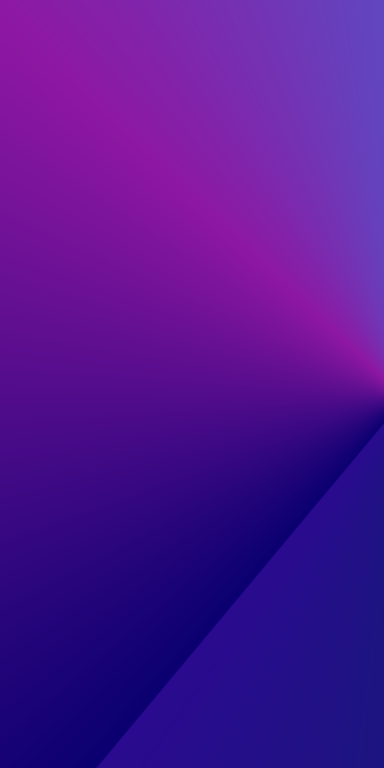
Reproduce this background procedurally as a WebGL 1 fragment shader.

```glsl
precision highp float;
// Conic sweep from blue through magenta to navy, with one hard diagonal seam.

uniform vec2 u_resolution;

#define CENTER vec2(1.055, 0.9635) // pivot, in canvas widths
#define RIDGE_ANGLE 43.0           // brightest magenta ray, degrees above left
#define SEAM_ANGLE -50.16          // hard seam ray, degrees below left
#define SKY_BLUE vec3(0.365, 0.29, 0.76)
#define MAGENTA vec3(0.555, 0.09, 0.635)
#define NAVY vec3(0.04, 0.0, 0.44)
#define INDIGO vec3(0.165, 0.04, 0.56)
#define DEEP_BLUE vec3(0.105, 0.085, 0.50)

// Position of x between two bounds, clamped to 0..1
float ramp(float from, float to, float x) {
  return clamp((x - from) / (to - from), 0.0, 1.0);
}

// Sweep above the seam: navy, magenta, then blue
vec3 upperSweep(float angle) {
  vec3 color = mix(NAVY, MAGENTA, ramp(SEAM_ANGLE, RIDGE_ANGLE, angle));
  return mix(color, SKY_BLUE, ramp(RIDGE_ANGLE, 90.0, angle));
}

// Sweep below the seam: indigo to deep blue
vec3 lowerSweep(float angle) {
  return mix(INDIGO, DEEP_BLUE, ramp(SEAM_ANGLE, -90.0, angle));
}

void main() {
  // Canvas is one unit wide and two units high
  vec2 p = gl_FragCoord.xy / u_resolution * vec2(1.0, 2.0);

  // Offset from the pivot, with x growing leftward
  vec2 ray = vec2(CENTER.x - p.x, p.y - CENTER.y);
  float angle = degrees(atan(ray.y, ray.x));

  // Signed distance to the seam, softened over about one pixel
  float seam = length(ray) * sin(radians(angle - SEAM_ANGLE));
  float pixel = 1.0 / u_resolution.x;
  float above = smoothstep(-pixel, pixel, seam);

  vec3 color = mix(lowerSweep(angle), upperSweep(angle), above);
  gl_FragColor = vec4(color, 1.0);
}
```
